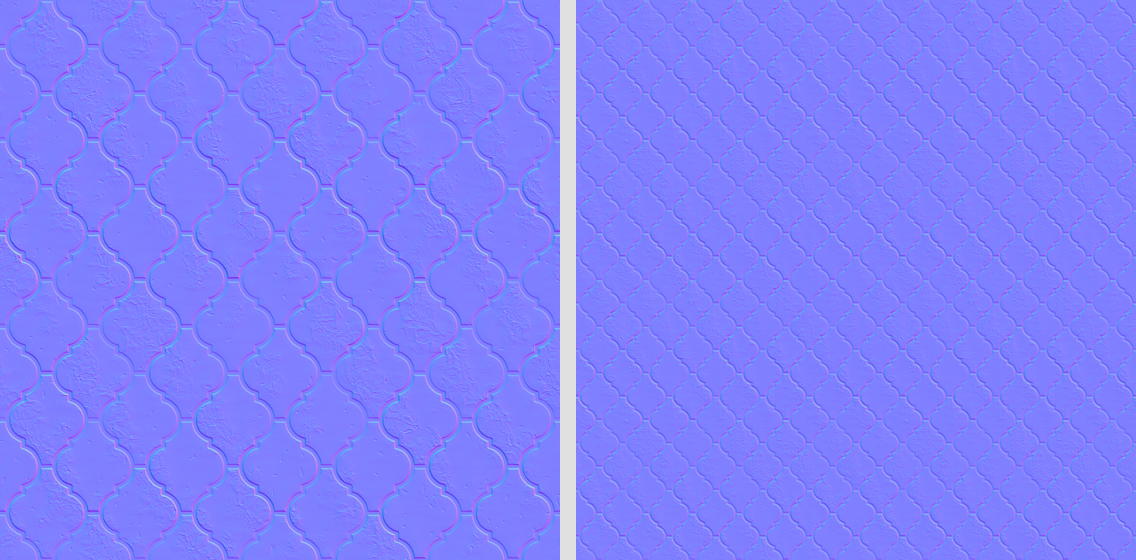
Left, the tile; right, the same tile 2 across and 2 down.
Give the GLSL for this texture map, as a Shadertoy shader.

```glsl
// Tangent-space normal map of raised lantern (arabesque) tiles with worn, pitted faces.

const float TAU = 6.2831853;
const float REPEATS = 6.0;        // tile pairs across and down
const float BULGE_X = 0.20;       // centre of the side lobe, in repeats
const float BULGE_R = 0.22;       // radius of the side lobe
const float STEP_X = 0.25;        // upright step between two lobes
const float GROOVE = 0.023;       // half width of the groove
const float BEVEL = 0.010;        // half width of the tile wall
const float DEPTH = 0.0072;       // groove depth
const float SHOULDER = 0.0011;    // soft rounding beyond the wall
const float WOBBLE = 0.0022;      // unevenness of the outline
const float SWELL = 0.0009;       // broad undulation of the faces
const float TILT = 0.010;         // random lean of each tile
const float COARSE_WEAR = 0.0042;
const float FINE_WEAR = 0.0021;
const float PIT_DEPTH = 0.0028;
const float SAMPLE_STEP = 0.0009; // slope sampling distance, in canvas widths

float hash(vec2 p) {
    vec3 q = fract(p.xyx * vec3(0.1031, 0.1030, 0.0973));
    q += dot(q, q.yzx + 33.33);
    return fract((q.x + q.y) * q.z);
}

// Layered sines with whole-number frequencies, so they wrap.
float waves(vec2 uv, float freq) {
    float sum = 0.0, amp = 0.5;
    for (float i = 0.0; i < 4.0; i++) {
        vec2 k = floor(freq * vec2(cos(i * 2.4 + 0.6), sin(i * 2.4 + 0.6)) + 0.5);
        sum += amp * sin(TAU * dot(k, uv) + 2.0 * sum + i * 1.7);
        amp *= 0.55;
        freq *= 1.7;
    }
    return sum;
}

// Wrapping cellular noise: distance to the nearest point, and its random value.
vec2 cellular(vec2 uv, float cells) {
    vec2 p = uv * cells, base = floor(p);
    vec2 nearest = vec2(9.0, 0.0);
    for (int y = -1; y <= 1; y++)
    for (int x = -1; x <= 1; x++) {
        vec2 cell = base + vec2(x, y);
        vec2 id = mod(cell, cells);
        vec2 point = cell + vec2(hash(id + 3.7), hash(id + 51.3));
        float d = length(p - point);
        if (d < nearest.x) nearest = vec2(d, hash(id + 17.9));
    }
    return nearest;
}

float segment(vec2 p, vec2 a, vec2 b) {
    vec2 ab = b - a;
    return length(p - a - ab * clamp(dot(p - a, ab) / dot(ab, ab), 0.0, 1.0));
}

// Distance to the lobe arc, which ends at the step.
float lobe(vec2 q, vec2 stepEnd) {
    vec2 v = q - vec2(BULGE_X, 0.0), e = stepEnd - vec2(BULGE_X, 0.0);
    return v.x * e.y > v.y * e.x ? abs(length(v) - BULGE_R) : length(q - stepEnd);
}

// Distance to the groove centre line; also finds the centre of the tile.
float outline(vec2 p, out vec2 centre) {
    vec2 q = abs(p - round(p)), r = 0.5 - q;
    bool inLobe = length(q - vec2(BULGE_X, 0.0)) < BULGE_R;
    bool inOther = length(r - vec2(BULGE_X, 0.0)) < BULGE_R;
    bool inTile = inLobe || (q.x < STEP_X && !inOther);
    centre = inTile ? round(p) : floor(p) + 0.5;

    float rise = STEP_X - BULGE_X;
    vec2 stepEnd = vec2(STEP_X, sqrt(BULGE_R * BULGE_R - rise * rise));
    vec2 tip = vec2(BULGE_X + BULGE_R, 0.0);
    float d = min(lobe(q, stepEnd), lobe(r, stepEnd));
    d = min(d, segment(q, stepEnd, 0.5 - stepEnd));
    d = min(d, segment(q, tip, vec2(0.5, 0.0)));
    return min(d, segment(r, tip, vec2(0.5, 0.0)));
}

float height(vec2 uv) {
    vec2 p = uv * REPEATS, centre;
    float d = outline(p, centre) + WOBBLE * waves(uv, 31.0);
    vec2 id = mod(centre, REPEATS) * 2.0;
    float face = smoothstep(GROOVE - BEVEL, GROOVE + BEVEL, d);

    // Tile body: wall, shoulder, lean and swell
    float patches = waves(uv, 7.0);
    float h = DEPTH * (0.72 + 0.4 * hash(id + 5.0) + 0.25 * patches);
    h += SHOULDER * smoothstep(GROOVE, 0.085, d);
    h += TILT * dot(p - centre, vec2(hash(id + 11.0), hash(id + 29.0)) - 0.5);
    h += SWELL * waves(uv, 13.0);

    // Worn patches, stronger on some tiles
    float wear = 0.12 + smoothstep(0.15, 0.8, patches + 0.9 * hash(id + 41.0) - 0.25);
    vec2 bent = uv + 0.008 * vec2(waves(uv, 17.0), waves(uv.yx, 19.0));
    vec2 coarse = cellular(bent, 84.0);
    h += wear * COARSE_WEAR * coarse.x * coarse.y;
    h += wear * FINE_WEAR * cellular(bent, 156.0).x;
    h -= PIT_DEPTH * step(0.94, coarse.y) * smoothstep(0.32, 0.05, coarse.x);
    return face * h;
}

void mainImage(out vec4 fragColor, in vec2 fragCoord) {
    vec2 uv = fragCoord / iResolution.xy;
    vec2 e = vec2(SAMPLE_STEP, 0.0);
    vec2 slope = vec2(height(uv + e.xy) - height(uv - e.xy),
                      height(uv + e.yx) - height(uv - e.yx)) / (2.0 * SAMPLE_STEP * REPEATS);
    vec3 normal = normalize(vec3(-slope, 1.0));
    fragColor = vec4(normal * 0.5 + 0.5, 1.0);
}
```
